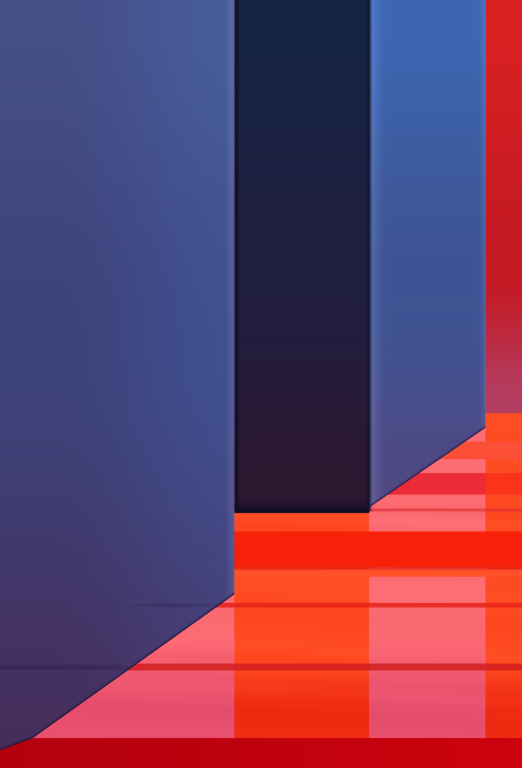
Reproduce this background procedurally as a WebGL 1 fragment shader.

```glsl
precision highp float;
// Tall blue and navy walls standing on a glossy, stepped red and pink floor.
uniform vec2 u_resolution;

// Soft step: 0 below the edge, 1 above it
float above(float v, float edge, float soft) {
  return smoothstep(edge - soft, edge + soft, v);
}

float band(float v, float lo, float hi, float soft) {
  return above(v, lo, soft) * (1.0 - above(v, hi, soft));
}

// Fading line centred on an edge
float glow(float d, float width) {
  return exp(-d * d / (width * width));
}

// Height of the straight line through a and b at x
float lineY(float x, vec2 a, vec2 b) {
  return a.y + (b.y - a.y) * (x - a.x) / (b.x - a.x);
}

// Three colour vertical gradient, low to high
vec3 ramp(float y, vec3 low, vec3 mid, vec3 high, float knee) {
  vec3 c = mix(low, mid, smoothstep(0.0, knee, y));
  return mix(c, high, smoothstep(knee, 1.0, y));
}

float hash(float n) {
  return fract(sin(n * 127.1) * 437.58);
}

// Smooth horizontal streaks
float streaks(float y) {
  float i = floor(y);
  return mix(hash(i), hash(i + 1.0), smoothstep(0.0, 1.0, y - i));
}

vec3 floorColor(vec2 p, float pinkMask, float soft) {
  vec3 orange = mix(vec3(0.94, 0.17, 0.07), vec3(1.0, 0.29, 0.13), above(p.y, 0.11, 0.035));
  vec3 pink = mix(vec3(0.91, 0.31, 0.43), vec3(0.99, 0.42, 0.45), above(p.y, 0.13, 0.06));
  vec3 c = mix(orange, pink, pinkMask);
  c += 0.025 * (streaks(p.y * 70.0 + p.x * 2.0) - 0.5);

  // Far steps
  vec3 farRed = mix(vec3(0.98, 0.20, 0.10), vec3(0.92, 0.17, 0.22), pinkMask);
  c = mix(c, farRed, band(p.y, 0.356, 0.384, soft));
  c = mix(c, vec3(0.99, 0.31, 0.22), band(p.y, 0.402, 0.425, soft));
  c = mix(c, vec3(0.88, 0.18, 0.20), 0.75 * glow(p.y - 0.336, 0.002));

  // Saturated riser and its bright lip
  c = mix(c, vec3(0.97, 0.13, 0.04), band(p.y, 0.261, 0.308, soft));
  c = mix(c, vec3(1.0, 0.32, 0.16), band(p.y, 0.249, 0.259, soft));
  c = mix(c, vec3(0.88, 0.10, 0.07), 0.7 * glow(p.y - 0.260, 0.002));

  // Near step seams
  c = mix(c, vec3(0.90, 0.13, 0.10), 0.85 * band(p.y, 0.209, 0.215, soft));
  c = mix(c, vec3(0.82, 0.12, 0.12), 0.85 * band(p.y, 0.127, 0.136, soft));

  // Front face
  vec3 front = mix(vec3(0.70, 0.0, 0.06), vec3(0.80, 0.01, 0.05), p.x);
  return mix(c, front, 1.0 - above(p.y, 0.039, soft));
}

void main() {
  vec2 p = gl_FragCoord.xy / u_resolution;
  float soft = 0.8 / u_resolution.y;
  float softX = 0.8 / u_resolution.x;
  float leftEdge = 0.449;
  float darkEdge = 0.707;
  float redEdge = 0.930;

  // Floor with alternating pink and orange columns
  float pinkMask = 1.0 - band(p.x, leftEdge, darkEdge, softX);
  pinkMask *= 1.0 - above(p.x, redEdge, softX);
  vec3 col = floorColor(p, pinkMask, soft);

  // Red wall on the far right
  vec3 red = ramp((p.y - 0.462) / 0.538, vec3(0.70, 0.24, 0.38),
                  vec3(0.77, 0.10, 0.14), vec3(0.85, 0.13, 0.13), 0.35);
  col = mix(col, red, above(p.x, redEdge, softX) * above(p.y, 0.462, soft));

  // Navy recess
  vec3 navy = ramp((p.y - 0.332) / 0.668, vec3(0.18, 0.09, 0.19),
                   vec3(0.13, 0.12, 0.25), vec3(0.08, 0.14, 0.27), 0.45);
  navy = mix(navy, vec3(0.06, 0.05, 0.14), glow(p.y - 0.332, 0.012));
  col = mix(col, navy, band(p.x, leftEdge, darkEdge, softX) * above(p.y, 0.332, soft));

  // Blue wall with a slanted foot
  float foot = lineY(p.x, vec2(darkEdge, 0.339), vec2(redEdge, 0.443));
  vec3 blue = ramp((p.y - 0.34) / 0.66, vec3(0.31, 0.28, 0.51),
                   vec3(0.24, 0.33, 0.58), vec3(0.24, 0.40, 0.70), 0.45);
  blue += 0.09 * glow(p.x - darkEdge, 0.018);
  blue += 0.05 * glow(p.x - redEdge, 0.008);
  blue = mix(blue, vec3(0.14, 0.08, 0.24), 0.8 * glow(p.y - foot, 0.0025));
  col = mix(col, blue, band(p.x, darkEdge, redEdge, softX) * above(p.y, foot, soft));

  // Large left wall, whose foot bends near the corner
  foot = lineY(p.x, vec2(0.063, 0.039), vec2(leftEdge, 0.226));
  foot = max(foot, lineY(p.x, vec2(0.0, 0.023), vec2(0.063, 0.039)));
  vec3 wall = ramp(p.y, vec3(0.27, 0.18, 0.36), vec3(0.24, 0.26, 0.48),
                   vec3(0.27, 0.31, 0.53), 0.55);
  wall += vec3(0.01, 0.05, 0.08) * smoothstep(0.1, leftEdge, p.x);
  wall += 0.07 * glow(p.x - leftEdge, 0.012);
  float crease = glow(p.y - 0.212, 0.002) * band(p.x, 0.28, 0.40, 0.09);
  crease += glow(p.y - 0.131, 0.003) * (1.0 - above(p.x, 0.24, 0.05));
  wall = mix(wall, vec3(0.18, 0.13, 0.30), 0.6 * crease);
  wall = mix(wall, vec3(0.12, 0.06, 0.20), 0.8 * glow(p.y - foot, 0.0025));
  col = mix(col, wall, (1.0 - above(p.x, leftEdge, softX)) * above(p.y, foot, soft));

  // Dark seams beside the recess
  float seam = glow(p.x - leftEdge - 0.004, 0.004) + glow(p.x - darkEdge, 0.004);
  col = mix(col, vec3(0.04, 0.06, 0.15), 0.8 * seam * above(p.y, 0.334, soft));

  gl_FragColor = vec4(clamp(col, 0.0, 1.0), 1.0);
}
```
